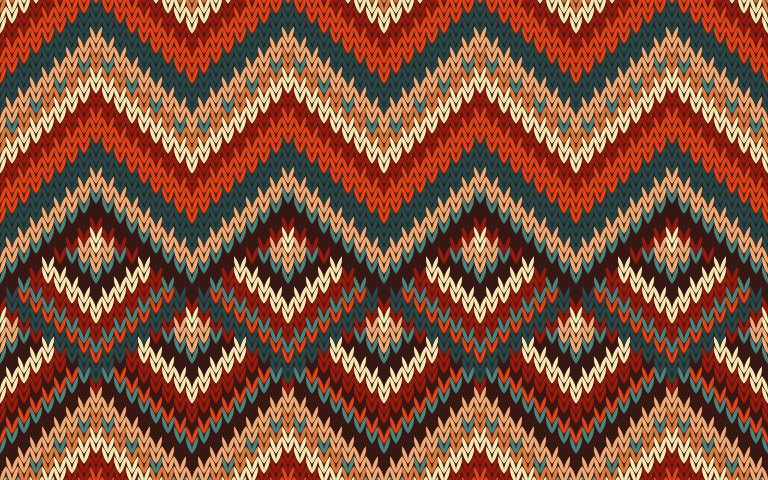
Write a WebGL 2 fragment shader that draws this pattern.

```glsl
#version 300 es
precision highp float;

uniform vec2 u_resolution;
out vec4 fragColor;

// Knit grid
const vec2 STITCHES = vec2(64.0, 48.0);  // columns and rows on the canvas
const float REPEAT = 16.0;               // columns in one zigzag
const float LEG_OFFSET = 0.25;           // leg centre, in columns
const float LEG_SLOPE = 0.27;            // columns per row
const float LEG_HALF_WIDTH = 0.165;      // in columns
const float LEG_HALF_LENGTH = 0.86;      // in rows

// Layout, in rows counted down from the top along a peak
const float STRIPE_PERIOD = 14.0;
const float STRIPE_START = 3.0;
const float DIAMOND_START = 20.0;
const float DIAMOND_END = 39.0;
const float UPPER_CAP = 22.0;
const float LOWER_CAP = 38.0;

// Yarn
const vec3 GAP = vec3(0.18, 0.10, 0.06);
const vec3 BROWN = vec3(0.22, 0.09, 0.08);
const vec3 TEAL = vec3(0.15, 0.29, 0.30);
const vec3 LIGHT_TEAL = vec3(0.29, 0.52, 0.50);
const vec3 PEACH = vec3(0.95, 0.67, 0.46);
const vec3 ORANGE = vec3(0.87, 0.49, 0.25);
const vec3 CREAM = vec3(0.98, 0.90, 0.70);
const vec3 RED = vec3(0.61, 0.10, 0.05);
const vec3 SCARLET = vec3(0.90, 0.26, 0.09);

// Zigzag bands, one colour per level below the peak
vec3 stripeColor(float level, float column) {
    float s = mod(level - STRIPE_START, STRIPE_PERIOD);
    if (s < 2.0) return PEACH;
    if (s < 3.0) return mod(column, 2.0) < 0.5 ? ORANGE : LIGHT_TEAL;
    if (s < 4.0) return ORANGE;
    if (s < 6.0) return CREAM;
    if (s < 8.0) return RED;
    if (s < 11.0) return SCARLET;
    return TEAL;
}

// Diamond with nested V bands: cap counts down from its roof,
// level counts down towards its lower point
vec3 diamondColor(float level, float cap, bool lower) {
    if (cap < 0.0) return BROWN;
    if (cap < 1.0 && (level < 30.0 || level > 36.0)) return RED;
    if (level < 27.0) return cap < 3.0 && level < 25.0 ? CREAM : PEACH;
    if (level < 28.0) return LIGHT_TEAL;
    if (level < 30.0) return BROWN;
    if (level < 32.0) return CREAM;
    if (level < 34.0) return RED;
    if (level < 35.0) return lower ? BROWN : LIGHT_TEAL;
    if (level < 36.0) return SCARLET;
    if (level < 37.0 && lower) return LIGHT_TEAL;
    return lower ? BROWN : TEAL;
}

vec3 yarnColor(float column, float row) {
    float d = abs(mod(column, REPEAT) - 0.5 * REPEAT);
    float down = row - d;
    float up = row + d;
    if (down >= DIAMOND_END) return stripeColor(down - DIAMOND_END + STRIPE_START, column);
    if (down >= DIAMOND_START) {
        // The lower diamonds swap the two diagonals
        return up < LOWER_CAP ? diamondColor(up, down - UPPER_CAP, false)
                              : diamondColor(down, up - LOWER_CAP, true);
    }
    if (down == DIAMOND_START - 1.0) return LIGHT_TEAL;
    return stripeColor(down, column);
}

// Signed inner distance to one leaf-shaped leg of a V stitch
float legShape(vec2 p) {
    float t = p.y / LEG_HALF_LENGTH;
    float halfWidth = LEG_HALF_WIDTH * (1.0 - t * t);
    return halfWidth - abs(abs(p.x) - LEG_OFFSET - LEG_SLOPE * p.y);
}

void main() {
    vec2 uv = gl_FragCoord.xy / u_resolution;
    vec2 knit = vec2(uv.x, 1.0 - uv.y) * STITCHES;
    float column = floor(knit.x + 0.5);
    float soft = 0.6 * STITCHES.x / u_resolution.x;

    // Neighbouring rows interlock, so test three of them
    vec3 color = GAP;
    for (int j = -1; j <= 1; j++) {
        float row = floor(knit.y) + float(j);
        vec2 local = vec2(knit.x - column, row + 0.5 - knit.y);
        float cover = smoothstep(-soft, soft, legShape(local));
        color = mix(color, yarnColor(column, row), cover);
    }
    fragColor = vec4(color, 1.0);
}
```
